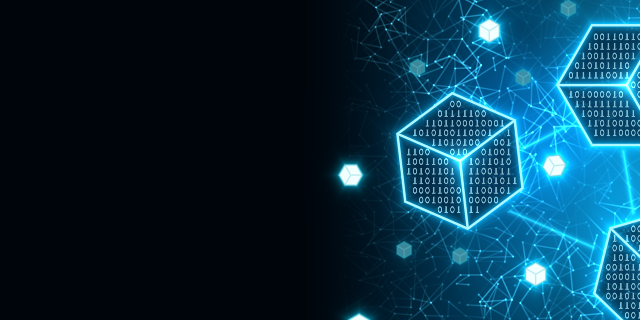
Give the GLSL for this background, as a WebGL 2 fragment shader.

```glsl
#version 300 es
precision highp float;
// Glowing wireframe data cubes and a drifting plexus, fading from blue into black.
uniform vec2 u_resolution;
out vec4 outColor;

float hash(vec2 p) {
  p = fract(p * vec2(0.1031, 0.1137));
  p += dot(p, p.yx + 33.33);
  return fract((p.x + p.y) * p.x * 7.31);
}

mat2 rotate(float a) {
  return mat2(cos(a), -sin(a), sin(a), cos(a));
}

float segment(vec2 p, vec2 a, vec2 b) {
  vec2 ab = b - a;
  return length(p - a - ab * clamp(dot(p - a, ab) / dot(ab, ab), 0.0, 1.0));
}

// x: signed distance to the hexagonal outline, y: distance to the three spokes
vec2 cubeFrame(vec2 q, float r) {
  vec2 a = abs(q);
  float outline = max(a.y, a.x * 0.866 + a.y * 0.5) - r * 0.866;
  float spokes = 1e3;
  for (int k = 0; k < 3; k++) {
    float t = float(k) * 2.0944;
    spokes = min(spokes, segment(q, vec2(0), r * vec2(cos(t), sin(t))));
  }
  return vec2(outline, spokes);
}

// Layered sines give soft cloudy patches
float clouds(vec2 p) {
  float sum = 0.0, amp = 0.5;
  for (int i = 0; i < 4; i++) {
    p = rotate(0.9) * p * 1.7 + vec2(1.3, 0.4);
    sum += amp * sin(p.x + 1.4 * sin(p.y)) * cos(p.y * 0.8);
    amp *= 0.6;
  }
  return 0.5 + 0.5 * sum;
}

vec2 node(vec2 id) {
  return id + 0.1 + 0.8 * vec2(hash(id + 17.0), hash(id + 71.0));
}

// Jittered grid nodes, joined at random to their neighbours
float plexus(vec2 p, float scale, float px) {
  vec2 q = p * scale, cell = floor(q);
  float light = 0.0;
  for (int i = 0; i < 9; i++) {
    vec2 id = cell + vec2(i % 3 - 1, i / 3 - 1), a = node(id);
    light += 0.7 * (1.0 - smoothstep(0.0015, 0.0025 + px, length(q - a) / scale));
    for (int k = 0; k < 4; k++) {
      vec2 next = id + (k == 3 ? vec2(1, 0) : vec2(k - 1, 1));
      float strength = smoothstep(0.45, 1.0, hash(id + next + 5.0 * float(k)));
      float d = segment(q, a, node(next)) / scale;
      light += strength * (1.0 - smoothstep(0.0, 0.0012 + px, d));
    }
  }
  return light;
}

// Rows of tiny rings and bars
float dataMarks(vec2 f, vec2 id, float px) {
  float ring = abs(length(f * vec2(1.55, 1.0)) - 0.0085) - 0.0019;
  float bar = max(abs(f.x) - 0.0020, abs(f.y) - 0.0100);
  bar = min(bar, max(abs(f.x) - 0.005, abs(f.y + 0.0088) - 0.0014));
  float d = hash(id) > 0.5 ? ring : bar;
  return 1.0 - smoothstep(-0.4 * px, 0.6 * px, d);
}

vec3 drawCube(vec3 col, vec2 p, vec4 cube, float px) {
  mat2 turn = rotate(cube.w);
  vec2 q = turn * (p - cube.xy);
  vec2 frame = cubeFrame(q, cube.z);
  float inside = 1.0 - smoothstep(-px, px, frame.x);
  vec3 glass = vec3(0.01, 0.10, 0.18) + vec3(0.0, 0.13, 0.20) * exp(-10.0 * length(q));
  col = mix(col, mix(glass, col, 0.2), inside);

  vec2 size = vec2(0.0195, 0.0300), id = floor(p / size);
  vec2 middle = (id + 0.5) * size;
  vec2 room = cubeFrame(turn * (middle - cube.xy), cube.z);
  float marks = dataMarks(p - middle, id, px) * step(room.x, -0.019) * step(0.013, room.y);
  col = mix(col, vec3(0.62, 0.80, 0.86), marks * 0.8);

  float d = min(abs(frame.x), frame.y);
  col += vec3(0.02, 0.45, 0.55) * exp(-95.0 * d) + vec3(0.0, 0.08, 0.11) * exp(-22.0 * d);
  col = mix(col, vec3(0.68, 0.97, 1.0), 1.0 - smoothstep(0.0018, 0.0026 + px, d));
  return col + vec3(0.25, 0.65, 0.7) * exp(-length(q) * 40.0);
}

void main() {
  float px = 1.0 / u_resolution.y;
  vec2 p = gl_FragCoord.xy * px;

  // Backdrop: black on the left, blue haze and cyan light on the right
  float cloud = clouds(p * 3.5);
  vec3 col = mix(vec3(0.0, 0.018, 0.042), vec3(0.0, 0.23, 0.36), smoothstep(0.9, 1.65, p.x));
  float haze = smoothstep(1.1, 1.9, p.x);
  col *= 1.0 + haze * (cloud - 0.5) * 0.7;
  col += vec3(0.03, 0.34, 0.42) * exp(-7.0 * dot(p - vec2(1.98, 0.42), p - vec2(1.98, 0.42)));
  col += vec3(0.0, 0.07, 0.20) * exp(-14.0 * dot(p - vec2(1.68, 0.56), p - vec2(1.68, 0.56)));
  col += vec3(0.02, 0.14, 0.17) * smoothstep(1.5, 2.0, p.x) * smoothstep(0.5, 1.0, p.y);

  // Network, patchy and strongest away from the dark side
  float patches = smoothstep(0.35, 0.75, cloud) * smoothstep(1.03, 1.3, p.x);
  float web = plexus(p, 13.0, px) + 0.8 * plexus(p + 3.7, 22.0, px);
  col += vec3(0.13, 0.32, 0.36) * web * (0.15 + patches) * smoothstep(1.03, 1.2, p.x);

  // Streaks of light
  float streak = segment(p, vec2(1.635, 0.536), vec2(1.770, 0.604));
  streak = min(streak, segment(p, vec2(1.596, 0.339), vec2(1.854, 0.227)));
  streak = min(streak, segment(p, vec2(1.948, 0.526), vec2(1.979, 0.336)));
  col += vec3(0.12, 0.48, 0.48) * exp(-streak * 190.0);

  // Large cubes: centre, radius, turn
  vec4 cubes[3] = vec4[3](vec4(1.4375, 0.497, 0.213, 0.638),
    vec4(1.958, 0.734, 0.216, 1.047), vec4(2.059, 0.141, 0.210, 0.280));
  for (int i = 0; i < 3; i++) col = drawCube(col, p, cubes[i], px);

  // Small cubes: centre, turn; the first five are lit
  vec3 small[10] = vec3[10](vec3(1.529, 0.904, 0.52), vec3(1.096, 0.453, 0.0),
    vec3(1.732, 0.482, 0.1), vec3(1.674, 0.143, 0.52), vec3(1.122, -0.018, 0.52),
    vec3(1.305, 0.789, 0.52), vec3(1.635, 0.758, 0.52), vec3(1.776, 0.974, 0.52),
    vec3(1.263, 0.219, 0.52), vec3(1.4375, 0.200, 0.52));
  for (int i = 0; i < 10; i++) {
    bool lit = i < 5;
    float r = lit ? 0.039 : 0.027;
    vec2 frame = cubeFrame(rotate(small[i].z) * (p - small[i].xy), r);
    float fill = 1.0 - smoothstep(-px, px, frame.x);
    float crease = 1.0 - smoothstep(0.0, 0.001 + px, frame.y);
    vec3 face = lit ? vec3(0.95, 1.0, 1.0) : vec3(0.27, 0.58, 0.65);
    face = mix(face, vec3(0.45, 0.82, 0.87), crease * 0.45);
    face = mix(face, vec3(0.12, 0.72, 0.80), smoothstep(-0.007, 0.0, frame.x) * 0.7);
    col += vec3(0.0, 0.42, 0.48) * exp(-75.0 * max(frame.x, 0.0)) * (lit ? 1.0 : 0.25);
    col = mix(col, face, fill * (lit ? 1.0 : 0.85));
  }
  outColor = vec4(min(col, 1.0), 1.0);
}
```
